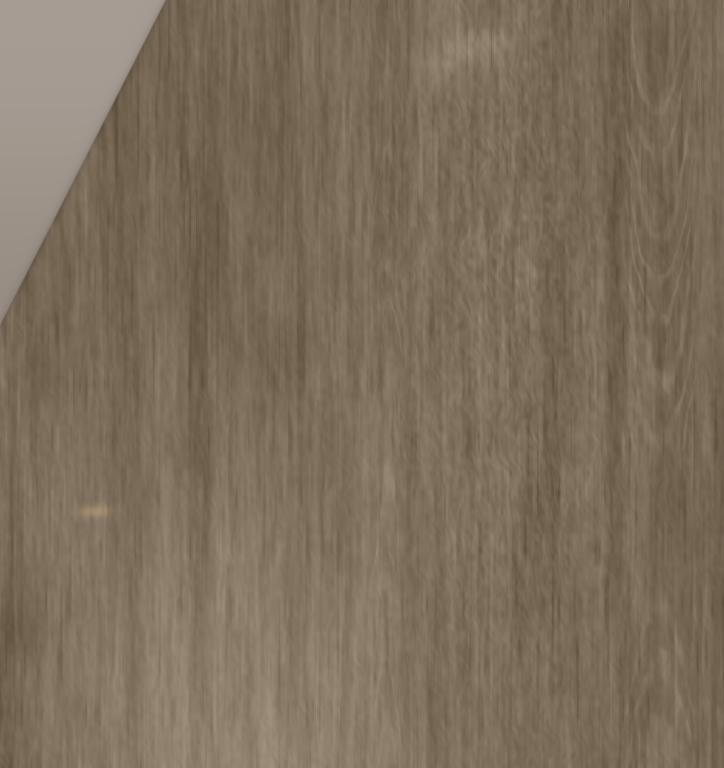
A WebGL 1 fragment shader for this texture:

```glsl
precision highp float;
uniform vec2 u_resolution;

const vec3 DARK_WOOD = vec3(0.42, 0.36, 0.29);
const vec3 LIGHT_WOOD = vec3(0.55, 0.49, 0.42);
const vec3 WALL_LOW = vec3(0.59, 0.55, 0.51);
const vec3 WALL_HIGH = vec3(0.65, 0.61, 0.575);
const vec3 GLINT = vec3(0.12, 0.11, 0.05);

float hash(vec2 p) {
  vec3 q = fract(vec3(p.xyx) * 0.1031);
  q += dot(q, q.yzx + 33.33);
  return fract((q.x + q.y) * q.z);
}

// Value noise centred on zero
float noise(vec2 p) {
  vec2 i = floor(p);
  vec2 f = fract(p);
  f = f * f * (3.0 - 2.0 * f);
  float low = mix(hash(i), hash(i + vec2(1.0, 0.0)), f.x);
  float high = mix(hash(i + vec2(0.0, 1.0)), hash(i + vec2(1.0, 1.0)), f.x);
  return mix(low, high, f.y) - 0.5;
}

// Soft elliptical patch
float spot(vec2 p, vec2 centre, vec2 radius) {
  vec2 d = (p - centre) / radius;
  return exp(-dot(d, d));
}

// Long vertical fibres, finer and shorter at each octave
float fibres(vec2 p) {
  float sum = 0.0;
  float amp = 0.36;
  vec2 scale = vec2(19.0, 0.7);
  for (int i = 0; i < 5; i++) {
    sum += amp * noise(p * scale + float(i) * 17.3);
    scale *= vec2(1.95, 2.4);
    amp *= 0.98;
  }
  return sum;
}

// Short wavy flecks of curly grain
float curl(vec2 p) {
  float sway = 0.010 * noise(p * vec2(30.0, 34.0)) + 0.12 * p.y;
  vec2 q = vec2(p.x + sway, p.y);
  return noise(q * vec2(190.0, 70.0)) + noise(q * vec2(310.0, 120.0) + 9.0);
}

// Nested arches of pale rings; bend > 0 points them downward
float arches(vec2 p, float axis, float bend, float density, float halfWidth) {
  float dx = p.x - axis + 0.012 * noise(p * vec2(5.0, 9.0));
  float level = p.y - bend * dx * dx + 0.035 * noise(p * vec2(28.0, 18.0));
  level += 0.016 * noise(p * vec2(140.0, 80.0));
  float phase = level * density + 1.3 * noise(vec2(level * 9.0, axis));
  float ring = abs(fract(phase) - 0.5);
  float line = 1.0 - smoothstep(0.04, 0.24, ring);
  float side = 1.0 - smoothstep(halfWidth * 0.5, halfWidth, abs(dx));
  return line * side * (0.75 + 1.0 * noise(p * vec2(110.0, 40.0)));
}

// Broad light falling on the board
float lighting(vec2 p) {
  float t = 0.33 + 0.14 * noise(p * vec2(3.0, 2.0));
  t += 0.82 * spot(p, vec2(0.28, -0.02), vec2(0.24, 0.40));
  t += 0.18 * spot(p, vec2(0.66, 0.45), vec2(0.20, 0.60));
  t -= 0.20 * spot(p, vec2(0.22, 0.88), vec2(0.25, 0.34));
  t -= 0.12 * spot(p, vec2(0.95, 0.50), vec2(0.10, 0.50));
  // Faint smudges
  t -= 0.30 * spot(p, vec2(0.025, 0.185), vec2(0.035, 0.045));
  t -= 0.18 * spot(p, vec2(0.33, 0.555), vec2(0.055, 0.045));
  t -= 0.18 * spot(p, vec2(0.24, 0.41), vec2(0.030, 0.040));
  return t;
}

vec3 wood(vec2 p) {
  float t = lighting(p) + fibres(p);
  float curly = 0.20 + 0.24 * spot(p, vec2(0.67, 0.60), vec2(0.13, 0.55));
  t += curly * curl(p);

  // Dark pores and thin pale threads
  float pore = noise(p * vec2(250.0, 14.0) + 41.0);
  t -= 0.30 * smoothstep(0.20, 0.45, pore);
  t += 0.22 * smoothstep(0.20, 0.45, -pore);

  // Cathedral figure
  float upper = smoothstep(0.38, 0.44, p.y);
  float lower = 1.0 - smoothstep(0.20, 0.25, p.y);
  t += 0.40 * upper * arches(p, 0.86, 85.0, 13.0, 0.060);
  t += 0.36 * lower * arches(p, 0.86, -75.0, 6.0, 0.065);
  t += 0.28 * arches(p, 0.505, -420.0, 9.0, 0.026);

  vec3 colour = mix(DARK_WOOD, LIGHT_WOOD, t);

  // Reflections
  vec2 tilted = vec2(p.x, p.y - 0.25 * (p.x - 0.61));
  colour += 0.085 * spot(tilted, vec2(0.61, 0.935), vec2(0.055, 0.025));
  colour += GLINT * spot(p, vec2(0.124, 0.334), vec2(0.022, 0.008));
  return colour;
}

void main() {
  vec2 p = gl_FragCoord.xy / u_resolution.y;

  // Plain wall beyond the slanted edge
  float edge = dot(p - vec2(0.216, 1.0), vec2(-0.891, 0.4535));
  vec3 wall = mix(WALL_LOW, WALL_HIGH, smoothstep(0.55, 0.95, p.y));
  float shade = exp(-abs(edge) / 0.004);

  vec3 colour = mix(wood(p), wall, smoothstep(-0.0015, 0.0015, edge));
  colour *= 1.0 - 0.14 * shade;
  gl_FragColor = vec4(colour, 1.0);
}
```
